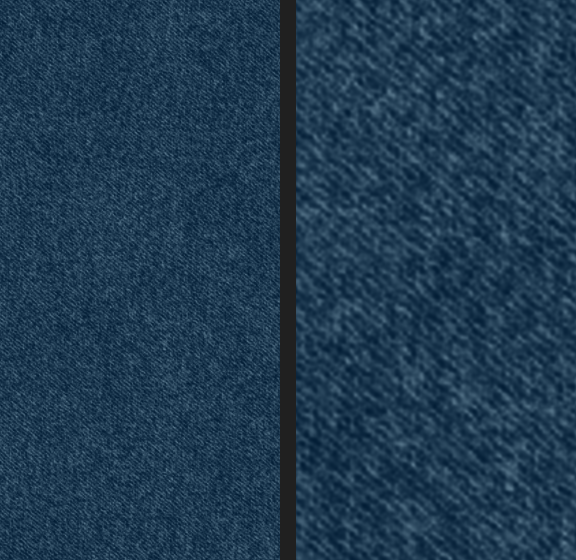
Left, the full canvas; right, a detail of the centre.
This texture is drawn by a WebGL 1 fragment shader. Its source:

```glsl
precision highp float;
// Dark blue denim: fine diagonal twill with irregular, grainy yarn.

uniform vec2 u_resolution;

const vec3 INDIGO = vec3(0.119, 0.229, 0.319);
const vec3 FADE_TINT = vec3(1.0, 1.04, 1.0);
const float TWILL_ANGLE = -0.70;
const float TWILL_PERIOD = 0.0112;
const float TAU = 6.2831853;

float hash(vec2 cell) {
  vec3 q = fract(cell.xyx * vec3(0.1031, 0.1030, 0.0973));
  q += dot(q, q.yzx + 33.33);
  return fract((q.x + q.y) * q.z);
}

// Smooth value noise, centred on zero.
float noise(vec2 p) {
  vec2 cell = floor(p);
  vec2 f = fract(p);
  f = f * f * (3.0 - 2.0 * f);
  float low = mix(hash(cell), hash(cell + vec2(1.0, 0.0)), f.x);
  float high = mix(hash(cell + vec2(0.0, 1.0)), hash(cell + vec2(1.0, 1.0)), f.x);
  return mix(low, high, f.y) - 0.5;
}

vec2 rotate(vec2 p, float angle) {
  float c = cos(angle);
  float s = sin(angle);
  return vec2(c * p.x + s * p.y, c * p.y - s * p.x);
}

// Diagonal ribs, slightly bent and uneven in strength.
float twillRibs(vec2 p, vec2 along, float period) {
  float bend = 0.8 * noise(p * 38.0 + 7.0);
  float strength = 1.0 + 0.9 * noise(p * 60.0 + 91.0);
  return strength * sin(TAU * along.y / period + bend * 2.0);
}

// Short stitches lying along the ribs.
float stitches(vec2 along, float period) {
  return noise(along / (period * vec2(1.05, 0.5)) + 300.0);
}

// Thin upright warp yarns of varying shade.
float warpYarns(vec2 p) {
  return noise(p * vec2(190.0, 24.0) + 50.0);
}

// Soft, broad unevenness of the dye.
float dyeClouds(vec2 p) {
  return noise(p * 5.0 + 11.0) + 0.6 * noise(p * 17.0 + 23.0);
}

void main() {
  vec2 p = gl_FragCoord.xy / u_resolution.x;
  vec2 along = rotate(p, TWILL_ANGLE);

  float fade = 0.034 * twillRibs(p, along, TWILL_PERIOD);
  fade += 0.140 * stitches(along, TWILL_PERIOD);
  fade += 0.130 * noise(p * 205.0 + 130.0);
  fade += 0.055 * warpYarns(p);
  fade += 0.022 * dyeClouds(p);

  // Lift the pale fibres and compress the shadows.
  fade += 2.0 * (fade * fade - 0.0024);
  gl_FragColor = vec4(clamp(INDIGO + fade * FADE_TINT, 0.0, 1.0), 1.0);
}
```
